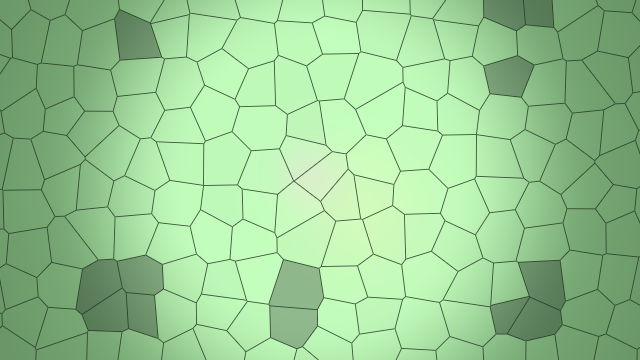
A Shadertoy shader for this background:

```glsl
#define CELLS 9.0
#define JITTER 0.72
#define LINE_HALF 0.0012
#define GLOW_INNER 0.36
#define GLOW_OUTER 0.80
#define SHADE_LEVEL 1.15
#define SHADE_CHANCE 0.68
#define RIM_GREEN vec3(0.455, 0.645, 0.445)
#define MINT vec3(0.755, 0.985, 0.73)
#define SHADE vec3(0.735, 0.725, 0.745)
#define LINE_COLOR vec3(0.13, 0.22, 0.13)

const float TAU = 6.2831853;

vec2 hash2(vec2 p) {
    vec2 q = vec2(dot(p, vec2(127.1, 311.7)), dot(p, vec2(269.5, 183.3)));
    return fract(sin(q) * 43758.5);
}

vec2 seedPoint(vec2 id) {
    return id + 0.5 + JITTER * (hash2(id) - 0.5);
}

// Returns the nearest seed's id in xy and the distance to the cell border in z
vec3 voronoi(vec2 p) {
    vec2 base = floor(p);
    vec2 nearestId = base;
    vec2 toNearest = vec2(8.0);
    for (int j = -2; j <= 2; j++)
    for (int i = -2; i <= 2; i++) {
        vec2 id = base + vec2(i, j);
        vec2 toSeed = seedPoint(id) - p;
        if (dot(toSeed, toSeed) < dot(toNearest, toNearest)) {
            toNearest = toSeed;
            nearestId = id;
        }
    }

    // Distance to the closest bisector between neighbouring seeds
    float border = 8.0;
    for (int j = -2; j <= 2; j++)
    for (int i = -2; i <= 2; i++) {
        vec2 id = nearestId + vec2(i, j);
        vec2 toSeed = seedPoint(id) - p;
        vec2 between = toSeed - toNearest;
        if (dot(between, between) > 1e-5)
            border = min(border, dot(0.5 * (toNearest + toSeed), normalize(between)));
    }
    return vec3(nearestId, border);
}

float softSpot(vec2 p, vec2 center, float radius) {
    vec2 d = (p - center) / radius;
    return exp(-dot(d, d));
}

// Layered sines gather the shaded cells into clusters around the bright middle
float shadedCell(vec2 center, float chance) {
    float field = cos(center.x * TAU / 0.56) + cos((center.y + 0.33) * TAU / 0.66);
    float outside = step(0.38, length(center - vec2(0.0, 0.08)));
    return outside * step(SHADE_LEVEL, field) * step(chance, SHADE_CHANCE);
}

void mainImage(out vec4 fragColor, in vec2 fragCoord) {
    float pixel = 1.0 / iResolution.y;
    vec2 p = (fragCoord - 0.5 * iResolution.xy) * pixel;

    // Central light falling off to a deeper rim
    float radius = length(p * vec2(1.0, 0.94));
    float glow = 1.0 - smoothstep(GLOW_INNER, GLOW_OUTER, radius);
    vec3 color = mix(RIM_GREEN, MINT, glow);
    color *= 1.0 - 0.08 * smoothstep(0.75, 1.0, radius);

    // Warm tints near the middle
    color += vec3(0.07, 0.0, 0.01) * softSpot(p, vec2(0.12, -0.09), 0.17);
    color += vec3(0.07, -0.05, 0.06) * softSpot(p, vec2(-0.03, 0.01), 0.09);

    // Cell tints and shaded cells
    vec3 cell = voronoi(p * CELLS);
    vec2 cellHash = hash2(cell.xy + 17.0);
    color *= 0.985 + 0.03 * cellHash.x;
    color *= mix(vec3(1.0), SHADE, shadedCell(seedPoint(cell.xy) / CELLS, cellHash.y));

    // Thin borders
    float line = clamp(0.5 + (LINE_HALF - cell.z / CELLS) / pixel, 0.0, 1.0);
    color = mix(color, LINE_COLOR, 0.85 * line);

    fragColor = vec4(color, 1.0);
}
```
